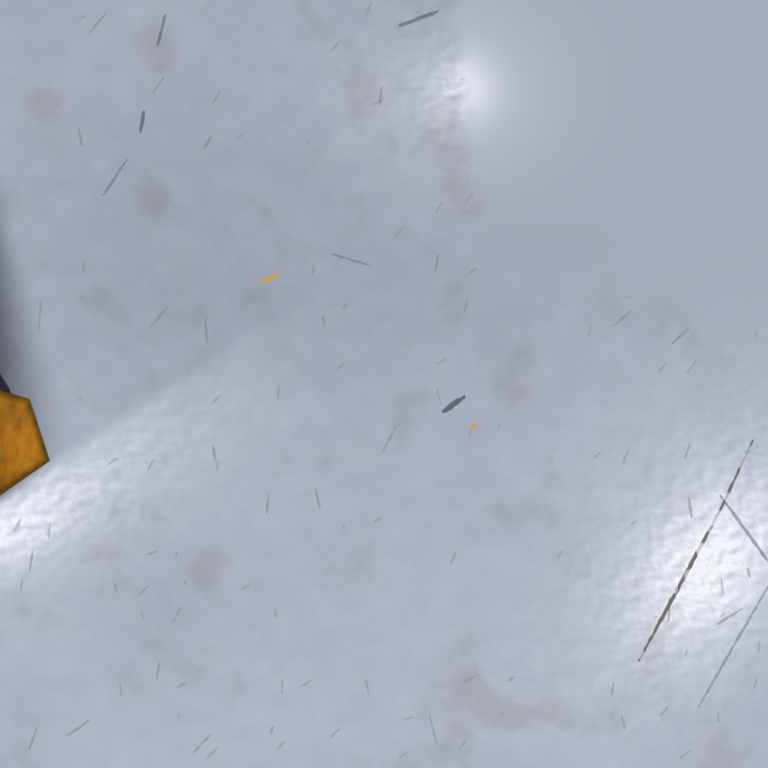
Reproduce this texture procedurally as a WebGL 1 fragment shader.

```glsl
precision highp float;
// Worn blue-grey painted floor with soft lamp reflections, scratches and a wooden block.
uniform vec2 u_resolution;

const vec3 PAINT = vec3(0.635, 0.67, 0.725);
const vec3 PAINT_PALE = vec3(0.69, 0.725, 0.785);
const vec3 SHINE = vec3(0.95, 0.96, 1.0);
const vec3 SHADOW = vec3(0.27, 0.28, 0.32);
const vec3 DIRT = vec3(0.52, 0.48, 0.46);
const vec3 SCRATCH = vec3(0.34, 0.36, 0.41);
const vec3 WOOD = vec3(0.62, 0.41, 0.12);
const vec3 CHIP = vec3(0.82, 0.62, 0.3);
const vec2 LEVEL = vec2(1.0, 0.0);
const vec2 EDGE_DIR = vec2(0.841, 0.541);
const vec2 LAMP_DIR = vec2(0.64, 0.768);
const float MOTTLE = 0.055;
const float RELIEF = 1.1;

float hash(vec2 p) {
  vec3 q = fract(p.xyx * 0.1031);
  q += dot(q, q.yzx + 33.33);
  return fract((q.x + q.y) * q.z);
}

float noise(vec2 p) {
  vec2 i = floor(p), f = fract(p);
  f = f * f * (3.0 - 2.0 * f);
  return mix(mix(hash(i), hash(i + vec2(1, 0)), f.x),
             mix(hash(i + vec2(0, 1)), hash(i + vec2(1, 1)), f.x), f.y);
}

float fbm(vec2 p) {
  float sum = 0.0, amp = 0.5;
  for (int i = 0; i < 5; i++) {
    sum += amp * noise(p);
    p = mat2(1.6, 1.2, -1.2, 1.6) * p + 7.3;
    amp *= 0.5;
  }
  return sum;
}

// Soft ellipse of light whose long axis follows dir
float glow(vec2 p, vec2 center, vec2 dir, vec2 size) {
  vec2 d = p - center;
  d = vec2(dot(d, dir), dot(d, vec2(-dir.y, dir.x))) / size;
  return exp(-dot(d, d));
}

// Tapered ragged stroke from ends.xy to ends.zw
float stroke(vec2 p, vec4 ends, float width) {
  vec2 ab = ends.zw - ends.xy, d = p - ends.xy;
  float t = clamp(dot(d, ab) / dot(ab, ab), 0.0, 1.0);
  float dist = length(d - ab * t) + 0.0016 * (noise(p * 160.0) - 0.5);
  float w = width * (0.4 + 2.4 * t * (1.0 - t));
  float aa = 0.7 / min(u_resolution.x, u_resolution.y);
  return 1.0 - smoothstep(w - aa, w + aa + 0.0008, dist);
}

// One randomly turned mark in each chosen grid cell
float scatter(vec2 p, float cells, float chance) {
  vec2 id = floor(p * cells) + cells;
  float angle = 0.3 + 1.6 * hash(id + 5.0);
  vec2 arm = vec2(cos(angle), sin(angle)) * (0.05 + 0.2 * hash(id + 9.0));
  vec2 mid = floor(p * cells) + 0.3 + 0.4 * vec2(hash(id + 1.0), hash(id + 2.0));
  return step(hash(id), chance) * stroke(p, vec4(mid - arm, mid + arm) / cells, 0.0011);
}

void main() {
  vec2 p = gl_FragCoord.xy / u_resolution;
  float aa = 1.0 / min(u_resolution.x, u_resolution.y);

  // Polished area at upper right, where the grain fades out
  float ragged = 0.02 * (noise(p * 55.0) - 0.5);
  float polished = smoothstep(-0.008, 0.018, p.x - 0.715 + 0.13 * p.y + ragged)
                 * smoothstep(-0.03, 0.05, p.y - 0.764 + 0.2 * p.x + ragged);
  float grain = 1.0 - polished;

  // Paint tone
  float pale = 0.64 * (1.0 - smoothstep(0.0, 0.62, p.y))
             + 0.22 * glow(p, vec2(0.32, 0.93), LEVEL, vec2(0.25, 0.16));
  vec3 color = mix(PAINT, PAINT_PALE, pale);
  color += grain * (MOTTLE * (fbm(p * 5.0) - 0.48) + 0.045 * (fbm(p * vec2(38, 46)) - 0.48));
  color = mix(color, DIRT, grain * 0.22 * smoothstep(0.56, 0.78, fbm(p * 15.0 + 20.0)));
  color -= 0.025 * glow(p, vec2(0.32, 0.7), LEVEL, vec2(0.3, 0.16));

  // Lit wedge at left below a diagonal edge
  float above = dot(p - vec2(0.065, 0.395), vec2(-EDGE_DIR.y, EDGE_DIR.x));
  float wedge = 1.0 - smoothstep(-0.012, 0.012, above);
  float shine = wedge * (0.32 * glow(p, vec2(0.1, 0.37), EDGE_DIR, vec2(0.22, 0.1))
              + 0.62 * glow(p, vec2(0.01, 0.305), EDGE_DIR, vec2(0.11, 0.038)));

  // Reflections at top and right
  shine += mix(0.65, 1.0, polished) * (0.55 * glow(p, vec2(0.598, 0.885), LEVEL, vec2(0.045))
         + 0.3 * glow(p, vec2(0.59, 0.88), LEVEL, vec2(0.13, 0.11)));
  shine += 0.72 * glow(p, vec2(0.925, 0.265), LAMP_DIR, vec2(0.115, 0.075))
         + 0.3 * glow(p, vec2(0.92, 0.28), LAMP_DIR, vec2(0.24, 0.16));
  vec2 r = p * vec2(75, 95);
  shine *= 1.0 + grain * RELIEF * (fbm(r) - fbm(r + vec2(0.5, -0.5)));
  color = mix(color, SHINE, clamp(shine, 0.0, 1.0));

  // Soft shade along the left border
  float reach = 0.095 - 0.085 * smoothstep(0.42, 0.8, p.y);
  float shade = (1.0 - smoothstep(-0.035, reach, p.x)) * (1.0 - smoothstep(0.66, 0.8, p.y));
  color = mix(color, SHADOW, 0.95 * shade * (1.0 - wedge));

  // Scattered small marks
  float marks = 0.45 * scatter(p, 13.0, 0.22) + 0.35 * scatter(p + 0.37, 24.0, 0.13);
  color = mix(color, DIRT, grain * marks);

  // Dark scratches
  float cut = 0.85 * stroke(p, vec4(0.577, 0.464, 0.604, 0.483), 0.0035);
  cut = max(cut, 0.7 * stroke(p, vec4(0.183, 0.828, 0.187, 0.854), 0.0018));
  cut = max(cut, 0.6 * stroke(p, vec4(0.205, 0.94, 0.215, 0.98), 0.0013));
  cut = max(cut, 0.6 * stroke(p, vec4(0.521, 0.967, 0.57, 0.985), 0.002));
  cut = max(cut, 0.4 * stroke(p, vec4(0.135, 0.746, 0.165, 0.792), 0.0011));
  cut = max(cut, 0.4 * stroke(p, vec4(0.433, 0.669, 0.483, 0.654), 0.0013));
  cut = max(cut, 0.5 * stroke(p, vec4(0.938, 0.355, 1.005, 0.262), 0.0016));
  cut = max(cut, 0.4 * stroke(p, vec4(0.91, 0.08, 1.005, 0.245), 0.0012));
  color = mix(color, SCRATCH, cut);

  // Broken brown line and straw-coloured chips
  float brown = max(stroke(p, vec4(0.832, 0.14, 0.94, 0.34), 0.0022),
                    stroke(p, vec4(0.935, 0.33, 0.982, 0.43), 0.0012));
  brown *= 0.3 + 0.6 * smoothstep(0.35, 0.55, noise(p * 90.0));
  color = mix(color, DIRT * 0.8, brown);
  float chip = stroke(p, vec4(0.341, 0.632, 0.364, 0.643), 0.0022);
  chip = max(chip, 1.0 - smoothstep(0.002, 0.002 + 2.0 * aa, length(p - vec2(0.617, 0.445))));
  color = mix(color, CHIP, chip);

  // Wooden block cut by the left border
  float block = max(dot(p - vec2(0, 0.492), vec2(0.287, 0.958)),
                max(dot(p - vec2(0.065, 0.4), vec2(0.951, 0.309)),
                    dot(p - vec2(0, 0.355), vec2(0.568, -0.823))));
  vec3 wood = WOOD * (0.65 + 0.65 * fbm(p * vec2(60, 35)));
  wood *= 1.0 - 0.4 * smoothstep(-0.012, 0.0, block);
  color = mix(color, SHADOW * 0.4, 0.8 * stroke(p, vec4(-0.02, 0.53, 0.012, 0.485), 0.006));
  color = mix(color, wood, 1.0 - smoothstep(-aa, aa, block));

  gl_FragColor = vec4(clamp(color, 0.0, 1.0), 1.0);
}
```
